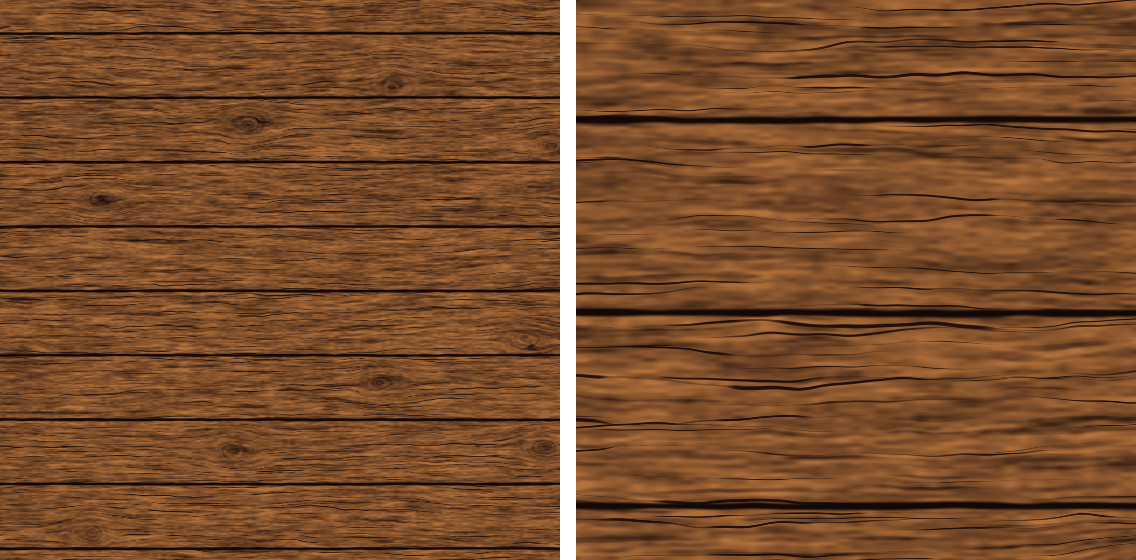
Left, the full canvas; right, a detail of the centre.
This texture is drawn by a Shadertoy shader. Its source:

```glsl
// Weathered brown planks laid horizontally, with fibrous grain, knots, cracks and dark seams.

float hash(vec2 p) {
    vec3 q = fract(p.xyx * vec3(0.1031, 0.1030, 0.0973));
    q += dot(q, q.yzx + 33.33);
    return fract((q.x + q.y) * q.z);
}

float noise(vec2 p) {
    vec2 i = floor(p), f = fract(p);
    f = f * f * (3.0 - 2.0 * f);
    return mix(mix(hash(i), hash(i + vec2(1, 0)), f.x),
               mix(hash(i + vec2(0, 1)), hash(i + vec2(1, 1)), f.x), f.y);
}

// Long tapering splits that follow the grain coordinate g
float cracks(vec2 g, float pixel) {
    float dark = 0.0;
    for (float i = 0.0; i < 3.0; i++) {
        float rows = 40.0 + 33.0 * i;
        float row = floor(g.y * rows);
        float along = g.x * (2.6 + 1.9 * i) + 7.0 * hash(vec2(row, i + 3.0));
        vec2 cell = vec2(floor(along), row + 211.0 * i);
        float taper = 4.0 * fract(along) * (1.0 - fract(along));
        float centre = 0.5 + 0.3 * (hash(cell + 5.3) - 0.5)
                     + 0.25 * (hash(cell + 9.1) - 0.5) * (fract(along) - 0.5)
                     + 0.30 * (noise(vec2(g.x * 11.0, row + 40.0 * i)) - 0.5)
                     + 0.10 * (noise(vec2(g.x * 45.0, row + 17.0)) - 0.5);
        float dist = abs(fract(g.y * rows) - centre) / rows;
        float broken = smoothstep(0.25, 0.55, noise(vec2(g.x * 26.0, row + 9.0)));
        float width = (0.0009 - 0.0003 * i) * taper * mix(0.4, 1.0, broken);
        float line = 1.0 - smoothstep(width - 0.6 * pixel, width + 0.6 * pixel, dist);
        float present = step(0.50 + 0.04 * i, hash(cell));
        dark = max(dark, line * min(1.6 * taper, 1.0) * present * mix(0.35, 1.0, broken));
    }
    return dark;
}

void mainImage(out vec4 fragColor, in vec2 fragCoord) {
    vec2 p = fragCoord / iResolution.y;
    float pixel = 1.0 / iResolution.y;

    // Plank layout: number and depth are measured downwards from the top
    float pitch = 0.115;
    float bow = 0.0010 * (noise(vec2(p.x * 7.0, floor(p.y / pitch))) - 0.5);
    float v = (0.94 - p.y + bow) / pitch;
    float plank = floor(v), depth = fract(v);

    // Grain coordinate, bent around each knot
    vec2 g = p;
    float knotTone = 0.0, halo = 0.0;
    for (float k = 0.0; k < 2.0; k++) {
        float present = k < 0.5 ? step(0.5, abs(plank - 3.0))
                                : 1.0 - step(0.5, abs(mod(plank, 5.0) - 1.0));
        float x = fract(0.70 - 0.26 * plank + 0.28 * step(3.0, plank) + 0.55 * k);
        float y = 0.94 - pitch * (plank + 0.28 + 0.55 * hash(vec2(plank + 12.0, k + 4.0)));
        float radius = 0.013 + 0.006 * hash(vec2(plank + 31.0, k));
        vec2 d = (p - vec2(x, y)) * vec2(0.62, 1.0);
        d += 0.007 * (vec2(noise(p * 60.0), noise(p * 60.0 + 37.0)) - 0.5);
        float r = length(d) / radius;
        float bend = present * exp(-r * r * 0.22);
        g.y -= 0.8 * d.y * bend;
        float rings = 0.5 + 0.5 * sin(r * 15.0 + 6.0 * noise(p * 45.0));
        knotTone += present * (0.16 * exp(-r * r * 0.7)
                             + 0.24 * rings * exp(-r * r * 0.5)
                             + 0.25 * exp(-r * r * 10.0)
                             + 0.18 * exp(-pow((r - 0.75) * 6.0, 2.0)) * noise(p * 70.0));
        halo = max(halo, bend);
    }
    g += vec2(plank + 3.0, plank + 3.0) * vec2(7.31, 1.37);
    g.y += 0.015 * (noise(g * vec2(3.5, 11.0)) - 0.5)
         + 0.004 * (noise(g * vec2(18.0, 45.0)) - 0.5)
         + 0.0016 * (noise(g * vec2(60.0, 90.0)) - 0.5);

    // Fibres from broad bands to fine streaks and short flecks
    float tone = 0.72 + 0.04 * (hash(vec2(plank + 8.0, 2.0)) - 0.5);
    tone += 0.13 * (noise(g * vec2(6.0, 28.0)) - 0.5);
    tone += 0.20 * (noise(g * vec2(11.0, 95.0)) - 0.5);
    tone += 0.38 * (noise(g * vec2(20.0, 215.0)) - 0.5);
    tone += 0.52 * (noise(g * vec2(42.0, 390.0)) - 0.5);
    tone += 0.34 * (noise(p * vec2(130.0, 440.0)) - 0.5);

    // Thin dark pores and worn bright fibres
    float pores = smoothstep(0.68, 0.92, noise(g * vec2(14.0, 290.0) + 71.0));
    float worn = smoothstep(0.66, 0.95, noise(g * vec2(26.0, 230.0) + 19.0));
    tone += 0.20 * worn - 0.36 * pores - knotTone;

    // Rounded board edges: lit below a seam, shaded above the next
    float fromTop = depth * pitch, fromBottom = (1.0 - depth) * pitch;
    tone += 0.12 * exp(-pow((fromTop - 0.006) / 0.003, 2.0));
    tone -= 0.24 * exp(-fromBottom / 0.004) + 0.10 * exp(-fromTop / 0.002);

    vec3 color = mix(vec3(0.21, 0.12, 0.075), vec3(0.62, 0.39, 0.205), clamp(tone, -0.2, 1.2));

    // Cracks and seams
    vec3 gap = vec3(0.09, 0.04, 0.03);
    color = mix(color, gap, 0.92 * cracks(g, pixel) * (1.0 - smoothstep(0.15, 0.6, halo)));
    float ragged = 0.0012 * (noise(vec2(p.x * 50.0, plank)) - 0.5);
    float seam = min(fromTop + 0.0006, fromBottom - 0.0004) + ragged;
    color = mix(gap * 0.8, color, smoothstep(0.0009, 0.0028 + 0.6 * pixel, seam));

    fragColor = vec4(color, 1.0);
}
```
